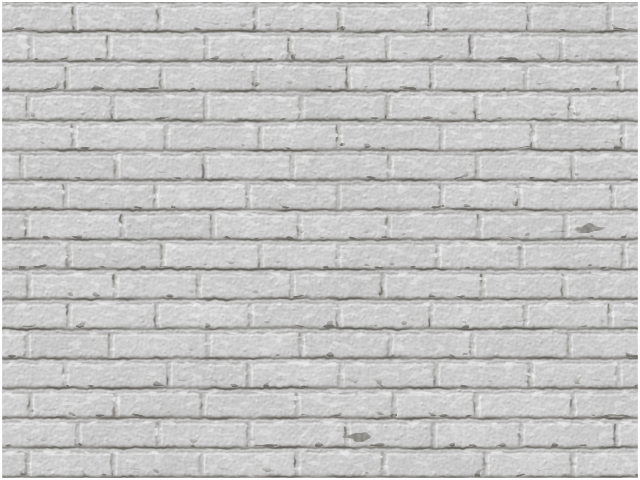
Reproduce this texture procedurally as a WebGL 1 fragment shader.

```glsl
precision highp float;
// White-painted brick wall: sixteen running-bond courses, thin shadowed bed joints, chipped edges.

uniform vec2 u_resolution;

const vec2  BRICKS       = vec2(7.0, 16.0);  // bricks across, courses down
const float BRICK_LENGTH = 3.06;             // all lengths below are in course heights
const float PHASE_EVEN   = 0.24;             // head joint position, in bricks
const float PHASE_ODD    = 0.77;
const float JOINT_JITTER = 0.17;
const float HEAD_HALF    = 0.055;            // half width of a head joint
const float FACE_BOTTOM  = 0.06;
const float FACE_TOP     = 0.87;
const float CORNER       = 0.08;
const float SHADOW_WIDTH = 0.034;
const vec2  LIGHT_STEP   = vec2(-0.03, 0.055);
const float RELIEF_GAIN  = 0.30;
const float PAINT        = 0.80;
const float SHADOW       = 0.42;
const float BARE         = 0.57;             // tone where paint has flaked off
const float CURL         = 0.93;             // tone of raised paint edges
const vec3  DIRT_TINT    = vec3(1.0, 0.98, 0.93);
const vec3  FRAME_COLOR  = vec3(1.0);
const float FRAME        = 0.0045;           // margin, in canvas heights
const vec2  FLAKE_A      = vec2(0.918, 0.524);
const vec2  FLAKE_B      = vec2(0.563, 0.090);
const vec2  FLAKE_SIZE   = vec2(0.45, 0.14);

vec2 hash22(vec2 p) {
  vec3 q = fract(vec3(p.xyx) * vec3(0.1031, 0.1030, 0.0973));
  q += dot(q, q.yzx + 33.33);
  return fract((q.xx + q.yz) * q.zy);
}

float corner(vec2 cell, vec2 f, vec2 o) {
  return dot(hash22(cell + o) * 2.0 - 1.0, f - o);
}

float gradientNoise(vec2 p) {
  vec2 i = floor(p), f = fract(p);
  vec2 w = f * f * f * (f * (f * 6.0 - 15.0) + 10.0);
  return mix(mix(corner(i, f, vec2(0, 0)), corner(i, f, vec2(1, 0)), w.x),
             mix(corner(i, f, vec2(0, 1)), corner(i, f, vec2(1, 1)), w.x), w.y);
}

// Returns depth inside the face, height in the course, offset from the head joint, brick random.
vec4 brickAt(vec2 g) {
  g.y += 0.04 * gradientNoise(g * vec2(0.45, 0.3)) + 0.05 * gradientNoise(g * 2.3 + 9.0);
  g += vec2(0.07, 0.04) * vec2(gradientNoise(g * 5.0 + 31.0), gradientNoise(g * 5.5 + 57.0));
  float row = floor(g.y), f = fract(g.y);
  float u = g.x / BRICK_LENGTH - mix(PHASE_EVEN, PHASE_ODD, mod(row, 2.0));
  float k = floor(u + 0.5);
  float jitter = (hash22(vec2(k, row) + 17.0).x - 0.5) * JOINT_JITTER;
  float s = (u - k - jitter) * BRICK_LENGTH;
  vec2 inside = vec2(abs(s) - HEAD_HALF, min(f - FACE_BOTTOM, FACE_TOP - f));
  float depth = CORNER - length(max(CORNER - inside, 0.0));
  return vec4(depth, f, s, hash22(vec2(k + step(0.0, s), row) + 71.0).x);
}

// Brush texture with scattered paint pimples.
float plaster(vec2 g) {
  vec2 cell = floor(g * 2.5);
  float d = length(fract(g * 2.5) - 0.25 - 0.5 * hash22(cell));
  float pimple = (1.0 - smoothstep(0.0, 0.2, d)) * step(0.5, hash22(cell + 7.0).x);
  return 0.20 * pimple + 0.20 * gradientNoise(g * 1.7)
       + 0.20 * gradientNoise(g * 4.5 + 3.0) + 0.17 * gradientNoise(g * 9.0);
}

float height(vec2 g) {
  return 0.28 * smoothstep(0.0, 0.1, brickAt(g).x) + plaster(g);
}

float bell(float x, float width) {
  return exp(-x * x / (2.0 * width * width));
}

void main() {
  vec2 uv = gl_FragCoord.xy / u_resolution;
  vec2 margin = FRAME * vec2(u_resolution.y / u_resolution.x, 1.0);
  vec2 scale = BRICKS * vec2(BRICK_LENGTH, 1.0) / (1.0 - 2.0 * margin);
  vec2 g = (uv - margin) * scale;
  vec4 brick = brickAt(g);

  // Painted faces and relief lit from above
  float tone = PAINT + 0.025 * (brick.w - 0.5) + 0.03 * gradientNoise(g * 0.8);
  tone += 0.05 * gradientNoise(g * 8.0 + 5.0);
  tone += RELIEF_GAIN * (height(g) - height(g + LIGHT_STEP));

  // Head joints: a soft groove with one broken dark side and one lit side
  float bed = smoothstep(0.03, 0.1, brick.y) * (1.0 - smoothstep(0.82, 0.9, brick.y));
  float worn = smoothstep(-0.1, 0.4, gradientNoise(g * vec2(1.1, 2.6) + 40.0));
  tone -= bed * bell(brick.z, 0.09) * 0.035;
  tone -= bed * bell(brick.z + HEAD_HALF, 0.03) * mix(0.05, 0.28, worn);
  tone += bed * bell(brick.z - HEAD_HALF - 0.04, 0.03) * 0.05;

  // Bed joints: pale mortar, faint upper brick edge, thin dark line below each course
  float t = fract(brick.y + 0.5) - 0.52;
  float vary = smoothstep(-0.3, 0.3, gradientNoise(g * vec2(0.9, 0.5) + 80.0));
  tone += 0.025 * bell(brick.y - 0.94, 0.03);
  tone -= mix(0.03, 0.10, 1.0 - vary) * bell(brick.y - FACE_TOP - 0.015, 0.025);
  tone = mix(tone, SHADOW, mix(0.5, 1.0, vary) * bell(t, SHADOW_WIDTH));
  tone -= 0.035 * bell(t, 0.09);

  // Chips and curled paint along the edges
  float rim = bell(brick.x - 0.02, 0.05);
  float low = 1.0 - smoothstep(0.15, 0.4, brick.y);
  float chip = smoothstep(0.26, 0.36, gradientNoise(g * vec2(2.4, 5.0) + 120.0));
  float curl = smoothstep(0.12, 0.32, gradientNoise(g * vec2(2.2, 5.0) + 160.0));
  tone = mix(tone, SHADOW, 0.9 * chip * rim * low);
  tone = mix(tone, CURL, 0.8 * curl * rim * (1.0 - low));

  // Flaked patches
  for (int i = 0; i < 2; i++) {
    vec2 q = g - (mix(FLAKE_A, FLAKE_B, float(i)) - margin) * scale;
    float r = length(q / FLAKE_SIZE) + 0.9 * gradientNoise(g * vec2(3.0, 6.0));
    tone = mix(tone, BARE + 0.15 * gradientNoise(g * 6.0), 1.0 - smoothstep(0.8, 1.1, r));
  }

  vec3 color = tone * mix(DIRT_TINT, vec3(1.0), smoothstep(0.4, 0.8, tone));

  // White margin
  vec2 inset = min(uv, 1.0 - uv) - margin;
  vec2 cover = clamp(inset * u_resolution + 0.5, 0.0, 1.0);
  gl_FragColor = vec4(mix(FRAME_COLOR, color, cover.x * cover.y), 1.0);
}
```
